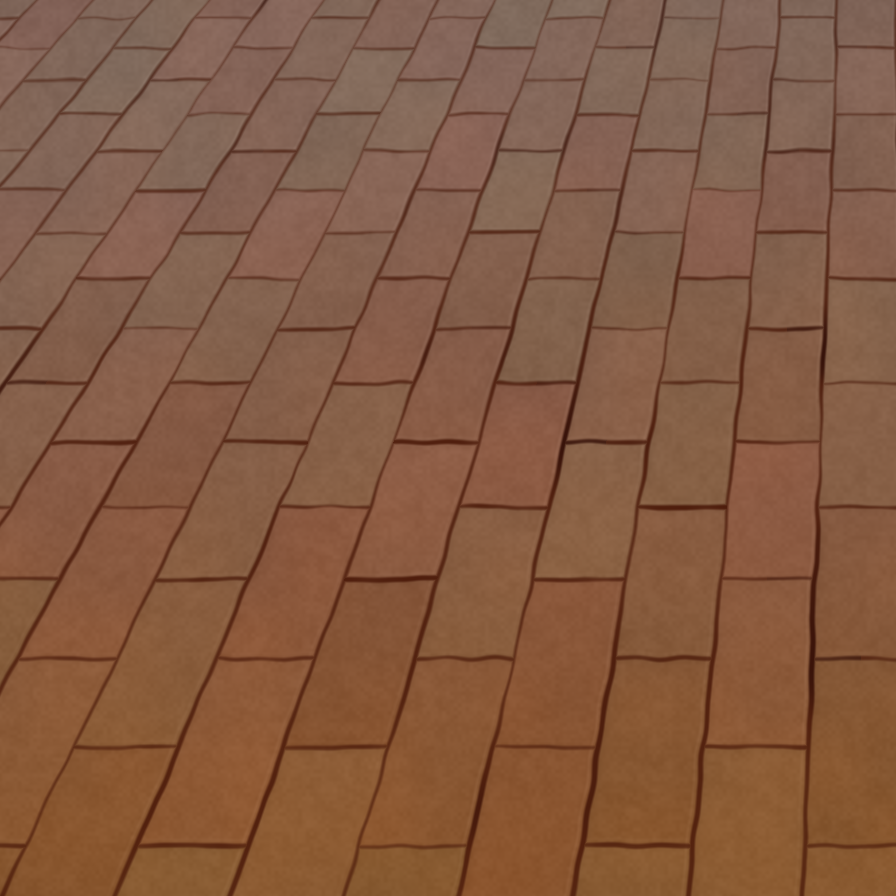
A WebGL 1 fragment shader for this texture:

```glsl
precision highp float;
// Brick paving in running bond, receding in perspective, with worn dark red joints.
uniform vec2 u_resolution;

float hash(vec2 p) {
  return fract(sin(dot(p, vec2(127.1, 311.7))) * 43758.5);
}

float noise(vec2 p) {
  vec2 i = floor(p), f = fract(p);
  f = f * f * (3.0 - 2.0 * f);
  return mix(mix(hash(i), hash(i + vec2(1.0, 0.0)), f.x),
             mix(hash(i + vec2(0.0, 1.0)), hash(i + vec2(1.0, 1.0)), f.x), f.y);
}

// Coverage of a soft-edged line at distance dist from its centre
float stroke(float dist, float halfWidth) {
  float soft = 0.0012 + 0.6 / u_resolution.y;
  return 1.0 - smoothstep(halfWidth - soft, halfWidth + soft, dist);
}

void main() {
  vec2 uv = gl_FragCoord.xy / u_resolution;

  // Slightly uneven brick edges
  vec2 p = uv + 0.0035 * (vec2(noise(uv * 32.0), noise(uv * 38.0 + 50.0)) - 0.5);

  // Ground plane: scale falls from 2 at the bottom to 1 at the top
  float scale = 2.0 - p.y;
  float slant = (p.x - 0.975) / scale;
  float across = slant / 0.0639 + 0.621;
  float column = floor(across);
  float along = 16.1 / scale - 0.28 - 0.5 * mod(column, 2.0);
  vec2 brick = vec2(column, floor(along));

  // Distances to the nearest joints, in canvas units
  float longId = floor(across + 0.5);
  float crossId = floor(along + 0.5);
  float longSide = (across - longId) * 0.0639 * scale * inversesqrt(1.0 + slant * slant);
  float crossSide = (along - crossId) * scale * scale / 16.1;

  // Brick colour: warm in front, greyer with distance
  vec3 clay = mix(vec3(0.54, 0.345, 0.185), vec3(0.53, 0.36, 0.265), smoothstep(0.0, 0.55, uv.y));
  clay = mix(clay, vec3(0.515, 0.40, 0.35), smoothstep(0.4, 1.0, uv.y + 0.12 * (0.5 - uv.x)));
  clay += 0.026 * (hash(brick + 3.0) - 0.5);
  clay += vec3(0.012, -0.014, -0.006) * (2.0 * hash(brick + 19.0) - 1.0);

  // Blotches and fine grain
  clay += vec3(0.03, 0.015, 0.005) * (noise(uv * 14.0) - 0.5);
  clay += 0.022 * (noise(uv * 75.0) - 0.5) + 0.024 * (noise(uv * 230.0) - 0.5);

  // Wear: each joint fades and thickens along its length
  float longWear = noise(vec2(longId * 17.3, 16.1 / scale * 1.3));
  float crossWear = 0.65 * hash(vec2(column, crossId) + 41.0)
                  + 0.35 * noise(vec2(across * 4.0, crossId * 7.7));
  float longJoint = stroke(abs(longSide), scale * mix(0.0009, 0.0018, longWear))
                  * mix(0.6, 1.0, longWear);
  float crossJoint = stroke(abs(crossSide), scale * mix(0.0008, 0.0018, crossWear))
                   * mix(0.4, 1.0, crossWear);
  float fade = mix(1.0, 0.62, smoothstep(0.45, 1.0, uv.y + 0.15 * (0.6 - uv.x)));

  // Pale worn rim on the left of long joints and below cross joints
  float rim = stroke(abs(longSide + 0.0036 * scale), 0.0008 * scale) * longWear
            + 0.6 * stroke(abs(crossSide - 0.0034 * scale), 0.0008 * scale) * crossWear;
  vec3 color = clay + 0.045 * rim;

  // Soft shade around the joints, then the joints themselves
  float nearJoint = max(exp(-abs(longSide) / (0.0022 * scale)) * longWear,
                        exp(-abs(crossSide) / (0.002 * scale)) * crossWear);
  color *= 1.0 - 0.16 * nearJoint;
  float joint = max(longJoint, crossJoint) * fade;
  vec3 grout = mix(vec3(0.30, 0.105, 0.04), vec3(0.20, 0.06, 0.03),
                   smoothstep(0.7, 1.0, longWear));
  color = mix(color, grout, joint);

  gl_FragColor = vec4(color, 1.0);
}
```
